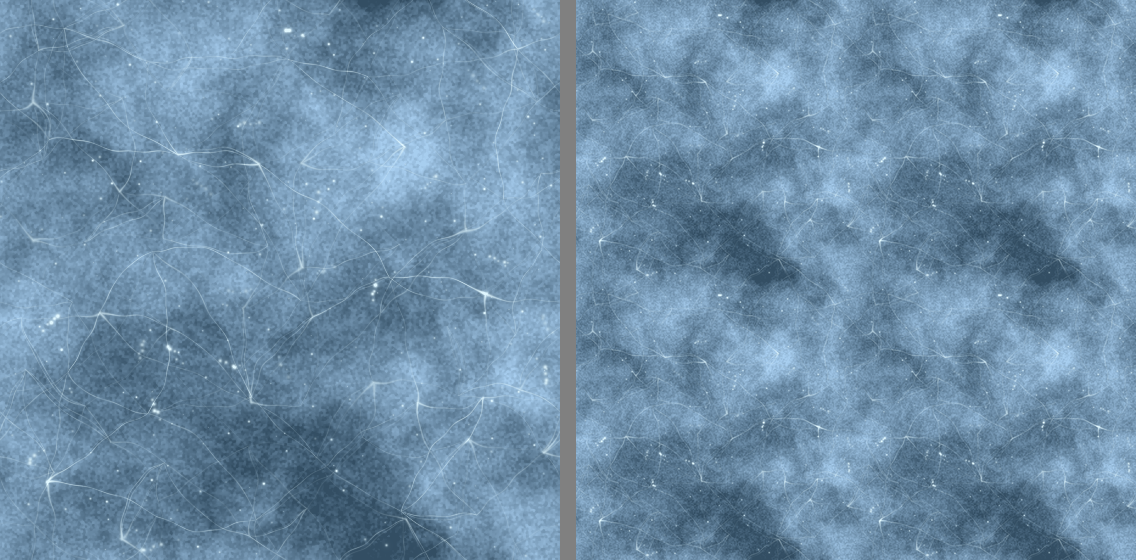
Left, the tile; right, the same tile 2 across and 2 down.
This texture is drawn by a three.js fragment shader. Its source:

```glsl
varying vec2 vUv;

const float TAU = 6.2831853;
const vec3 DEEP_BLUE = vec3(0.265, 0.378, 0.468);
const vec3 PALE_BLUE = vec3(0.59, 0.735, 0.86);
const vec3 GLOW = vec3(0.88, 0.97, 1.0);

vec3 hash3(vec2 p) {
  vec3 q = fract(p.xyx * vec3(0.1031, 0.1030, 0.0973));
  q += dot(q, q.yxz + 33.33);
  return fract((q.xxy + q.yzz) * q.zyx);
}

// Random triple of a cell, wrapping after n cells
vec3 cellHash(vec2 cell, float n, float seed) {
  return hash3(mod(cell, n) + seed);
}

// Layered sines with whole repeats bend the plane
vec2 warp(vec2 p, float amount) {
  vec2 bend = sin(TAU * (3.0 * p.yx + vec2(2.0, -1.0) * p + 0.2));
  bend += 0.5 * sin(TAU * (7.0 * p.yx + vec2(-4.0, 3.0) * p + 0.6));
  bend += 0.2 * sin(TAU * (17.0 * p.yx + vec2(5.0, 8.0) * p));
  return p + amount * bend;
}

// Smooth cellular noise: cell values blended by distance
float cellNoise(vec2 uv, float n, float seed) {
  vec2 p = uv * n;
  vec2 home = floor(p);
  float total = 0.0;
  float weights = 0.0;
  for (int y = -1; y <= 1; y++)
  for (int x = -1; x <= 1; x++) {
    vec2 cell = home + vec2(x, y);
    vec3 r = cellHash(cell, n, seed);
    vec2 d = p - cell - mix(vec2(0.15), vec2(0.85), r.xy);
    float w = exp(-5.0 * dot(d, d));
    total += w * r.z;
    weights += w;
  }
  return total / weights;
}

float clouds(vec2 uv) {
  float sum = 0.0;
  float gain = 0.88;
  float n = 4.0;
  for (int i = 0; i < 6; i++) {
    sum += gain * (cellNoise(uv, n, 11.0 + n) - 0.5);
    gain *= 0.64;
    n *= 2.0;
  }
  return sum;
}

vec2 nodeAt(vec2 cell, float n, float seed) {
  return cell + 0.2 + 0.6 * cellHash(cell, n, seed).xy;
}

// Curved thread from a to b, swelling at a by the strength of its body
float thread(vec2 p, vec2 a, vec2 b, float n, vec3 r, float body) {
  vec2 ab = b - a;
  float t = clamp(dot(p - a, ab) / dot(ab, ab), 0.0, 1.0);
  vec2 arc = vec2(-ab.y, ab.x) * (r.x - 0.5) * t * (1.0 - t);
  float d = length(p - a - ab * t - arc) / n;
  float root = body * exp(-t * length(ab) / (n * 0.028));
  float width = 0.0011 + 0.0024 * root * root;
  float beads = 0.75 + 0.25 * sin(t * 23.0 + r.y * TAU);
  float light = (0.1 + 0.45 * r.z * r.z) * beads + 0.75 * root;
  return light * exp(-d * d / (width * width)) + 0.14 * root * exp(-d / 0.006);
}

// Web of threads linking scattered nodes to neighbours
float web(vec2 uv, float n, float seed) {
  vec2 p = uv * n;
  vec2 home = floor(p);
  float light = 0.0;
  for (int y = -1; y <= 1; y++)
  for (int x = -1; x <= 1; x++) {
    vec2 cell = home + vec2(x, y);
    vec2 a = nodeAt(cell, n, seed);
    float body = smoothstep(0.35, 1.0, cellHash(cell, n, seed).z);
    for (int k = 0; k < 3; k++) {
      vec3 r = cellHash(cell, n, seed + 31.0 * float(k + 1));
      vec2 hop = floor(r.xy * 3.0) - 1.0;
      if (dot(hop, hop) < 0.5) hop = vec2(1.0, 0.0);
      vec2 b = nodeAt(cell + hop, n, seed);
      light = max(light, thread(p, a, b, n, fract(r.zxy * 7.0), body));
    }
  }
  return light;
}

// Short chains of round sparks; one link gives single specks
float sparks(vec2 uv, float n, float seed, float share, float radius, float links) {
  vec2 p = uv * n;
  vec2 home = floor(p);
  float light = 0.0;
  for (int y = -1; y <= 1; y++)
  for (int x = -1; x <= 1; x++) {
    vec2 cell = home + vec2(x, y);
    vec3 r = cellHash(cell, n, seed);
    vec3 s = cellHash(cell, n, seed + 57.0);
    if (r.z > share) continue;
    vec2 along = vec2(cos(s.x * TAU), sin(s.x * TAU));
    for (int k = 0; k < 5; k++) {
      if (float(k) >= links) break;
      vec3 j = cellHash(cell, n, seed + 83.0 + 9.0 * float(k));
      vec2 spot = along * float(k) * 0.009 + 0.008 * (j.xy - 0.5);
      float d = length((p - cell - r.xy) / n - spot);
      float size = radius * mix(0.4, 1.0, j.z);
      float falloff = d * d / (size * size);
      light += mix(0.25, 1.3, s.y * j.z) * (exp(-falloff) + 0.06 * exp(-falloff * 0.12));
    }
  }
  return light;
}

void main() {
  // Mist with fine grain
  float mist = 0.375 + clouds(warp(vUv, 0.012));
  mist += 0.36 * (cellNoise(vUv, 230.0, 5.0) - 0.5);
  vec3 color = mix(DEEP_BLUE, PALE_BLUE, clamp(mist, -0.2, 1.2));

  // Threads and sparks
  vec2 bent = warp(vUv, 0.007);
  float light = web(bent, 5.0, 3.0) + 0.6 * web(bent.yx, 8.0, 140.0);
  light += sparks(vUv, 24.0, 17.0, 0.55, 0.0024, 1.0);
  light += sparks(vUv, 8.0, 41.0, 0.4, 0.0038, 5.0);
  gl_FragColor = vec4(mix(color, GLOW, clamp(light, 0.0, 1.0)), 1.0);
}
```
